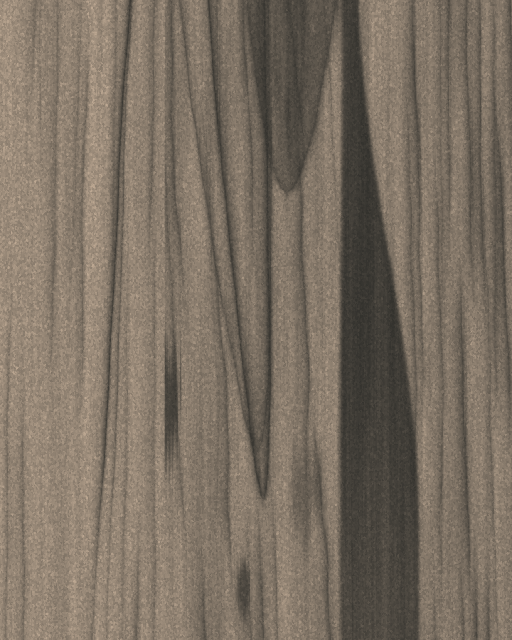
Reproduce this texture procedurally as a Shadertoy shader.

```glsl
const vec3 UMBER = vec3(0.200, 0.195, 0.178);
const vec3 TAN = vec3(0.670, 0.598, 0.522);

float hash(float n) { return fract(sin(n * 127.1) * 43758.55); }

vec2 hash2(vec2 c) {
    vec2 q = vec2(dot(c, vec2(127.1, 311.7)), dot(c, vec2(269.5, 183.3)));
    return fract(sin(q) * 43758.55);
}

// Layered sines: a slow bend along the trunk
float sway(float y, float seed) {
    return 0.6 * sin(y * 3.1 + seed) + 0.3 * sin(y * 7.3 + seed * 2.3)
         + 0.12 * sin(y * 19.0 + seed * 4.1) + 0.05 * sin(y * 47.0 + seed * 7.0);
}

// Layered sines: long fibres, about -1 to 1
float streaks(vec2 p, float freq) {
    float sum = 0.0, amp = 0.42;
    for (int i = 0; i < 5; i++) {
        float k = float(i);
        float bend = 2.0 * sin(p.x * freq * 0.37 + p.y * 3.0 + k)
                   + 1.5 * sin(p.y * (2.0 + 2.3 * k) + k * 2.1);
        sum += amp * sin(p.x * freq + bend);
        freq *= 1.87;
        amp *= 0.75;
    }
    return sum;
}

// Cellular noise: tiny grains of random brightness, -1 to 1
float grains(vec2 p) {
    vec2 cell = floor(p), f = fract(p);
    float nearest = 9.0, value = 0.0;
    for (int j = -1; j <= 1; j++)
    for (int i = -1; i <= 1; i++) {
        vec2 o = vec2(i, j), h = hash2(cell + o);
        vec2 r = o + h - f;
        float d = dot(r, r);
        if (d < nearest) { nearest = d; value = fract(h.x * 17.3 + h.y * 31.7); }
    }
    return (2.0 * value - 1.0) * (1.0 - 0.6 * smoothstep(0.1, 0.7, nearest));
}

float darken(float a, float b) { return a + b - a * b; }

// A dark vein, crisp on its right and soft on its left
float vein(float d, float width) {
    return exp(-abs(d) / (width * (d > 0.0 ? 1.0 : 2.4)));
}

// Scattered veins between two sides of a board
float veins(vec2 p, float left, float right, int count, float wander, float seed) {
    float ink = 0.0;
    for (int i = 0; i < count; i++) {
        float id = float(i) + seed, h = hash(id), k = hash(id + 50.3);
        float centre = mix(left, right, (float(i) + h) / float(count));
        float d = p.x - centre - wander * sway(p.y, h * 6.3);
        float patchy = smoothstep(-0.7, 0.6, sin(p.y * (3.0 + 4.0 * k) + h * 40.0));
        float width = mix(0.0010, 0.0030, k) * (0.7 + 0.5 * patchy);
        ink = darken(ink, vein(d, width) * patchy * mix(0.25, 0.8, k));
    }
    return ink;
}

// Signed distance to a V of grain that opens upward from its apex
float fork(vec2 p, vec2 apex, float lean, float spread) {
    float rise = max(p.y - apex.y, 0.0);
    float halfWidth = spread * pow(rise, 0.55);
    return abs(p.x - apex.x + lean * rise) - halfWidth + max(apex.y - p.y, 0.0) * 0.25;
}

float forkVein(vec2 p, vec2 apex, float lean, float spread, float width) {
    float rise = smoothstep(-0.05, 0.02, p.y - apex.y);
    return rise * vein(fork(p, apex, lean, spread), width);
}

float blotch(vec2 p, vec2 centre, vec2 size, float fibre) {
    float d = length((p - centre) / size) + 0.45 * fibre;
    return smoothstep(1.2, 0.3, d);
}

float leftBoard(vec2 p, float fibre) {
    float base = 0.84 + 0.07 * fibre + 0.05 * sin(p.x * 42.0 + 1.2);
    float path = p.x - 0.142 - 0.066 * p.y - 0.006 * sway(p.y, 2.0);
    float fade = mix(0.35, 0.85, smoothstep(0.05, 0.35, p.y));
    float ink = veins(p - vec2(0.02 * p.y, 0.0), 0.0, 0.25, 11, 0.008, 3.0) * 0.65;
    ink = darken(ink, fade * vein(path, 0.0026));
    ink = darken(ink, 0.6 * fade * vein(path - 0.022 + 0.02 * p.y, 0.0018));
    return base * (1.0 - ink);
}

float rightBoard(vec2 p, float fibre, float broad) {
    vec2 q = p + vec2(0.006 * sway(p.y, 0.7) + 0.0015 * fibre, 0.0);
    float base = 0.72 + 0.08 * fibre + 0.07 * broad;
    float ink = 0.75 * veins(q + vec2(0.05 * p.y, 0.0), 0.29, 0.58, 12, 0.014, 21.0);
    ink = darken(ink, 0.85 * veins(q + vec2(0.03 * p.y, 0.0), 0.65, 0.83, 13, 0.009, 47.0));

    // Nested V grain and the dark plume above it
    ink = darken(ink, 0.85 * forkVein(q, vec2(0.415, 0.22), 0.06, 0.050, 0.0036));
    ink = darken(ink, 0.55 * forkVein(q, vec2(0.405, 0.30), 0.08, 0.085, 0.0026));
    ink = darken(ink, 0.65 * forkVein(q, vec2(0.450, 0.70), -0.02, 0.135, 0.0050));
    float plume = smoothstep(0.015, -0.03, fork(q, vec2(0.455, 0.70), -0.02, 0.130) + 0.012 * broad);
    ink = darken(ink, plume * (0.52 + 0.28 * broad + 0.1 * fibre));

    // Smoky patches
    ink = darken(ink, 0.75 * blotch(q, vec2(0.268, 0.37), vec2(0.022, 0.11), fibre));
    ink = darken(ink, 0.65 * blotch(q, vec2(0.384, 0.08), vec2(0.013, 0.05), fibre));
    ink = darken(ink, 0.35 * blotch(q, vec2(0.490, 0.24), vec2(0.030, 0.09), broad));

    // Broad heartwood band, widening downward
    float leftEdge = 0.533 + 0.004 * sway(p.y, 4.0);
    float rightEdge = mix(0.650, 0.560, smoothstep(0.2, 1.0, p.y)) + 0.003 * sway(p.y, 1.0);
    float band = smoothstep(-0.006, 0.006, p.x - leftEdge) * smoothstep(0.007, -0.004, p.x - rightEdge);
    float depth = mix(0.70, 0.87, smoothstep(0.0, 0.5, p.y)) - 0.08 * fibre;
    ink = darken(ink, band * depth);
    ink = darken(ink, 0.5 * vein(p.x - rightEdge, 0.004));
    return base * (1.0 - min(ink, 0.96));
}

void mainImage(out vec4 fragColor, in vec2 fragCoord) {
    vec2 p = fragCoord / iResolution.y;
    float fibre = streaks(p, 130.0);
    float broad = streaks(p * vec2(1.0, 2.0), 34.0);

    float seam = smoothstep(0.256, 0.259, p.x);
    float tone = mix(leftBoard(p, fibre), rightBoard(p, fibre, broad), seam);

    // Fine pores and pale glints
    float pores = grains(p * vec2(380.0, 300.0));
    float glints = max(grains(p * vec2(250.0, 210.0) + 31.0) - 0.55, 0.0);
    tone += pores * (0.045 + 0.10 * tone) + glints * (0.12 + 0.30 * tone);

    fragColor = vec4(mix(UMBER, TAN, clamp(tone, 0.0, 1.15)), 1.0);
}
```
